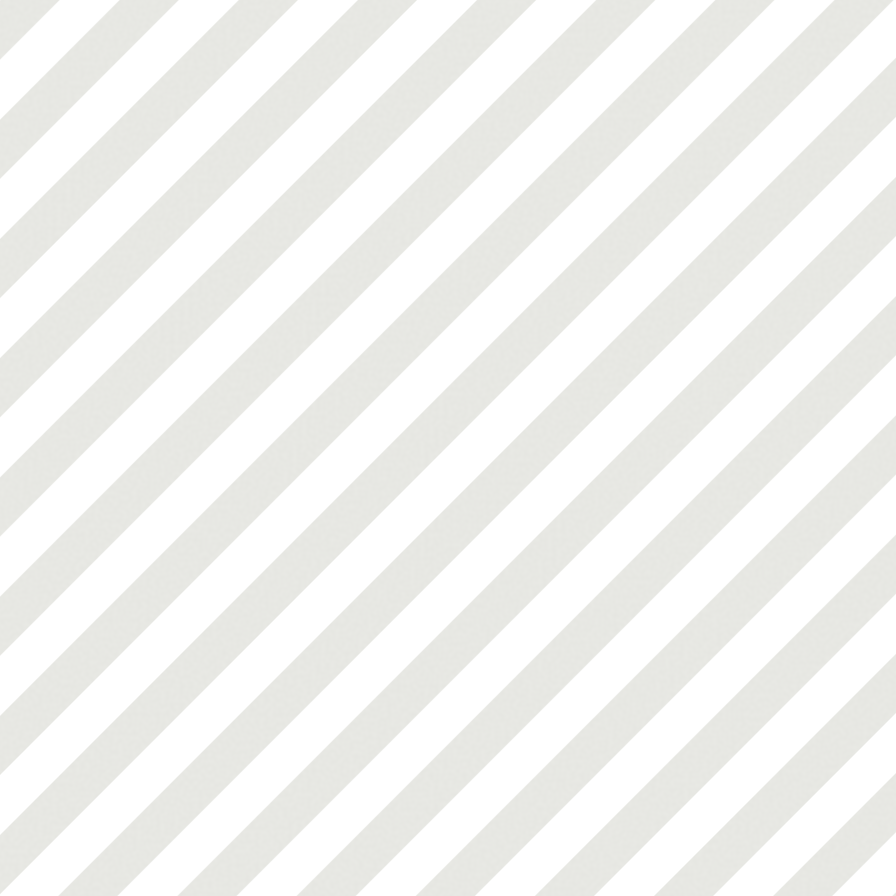
This pattern is drawn by a WebGL 1 fragment shader. Its source:

```glsl
precision highp float;

// Even diagonal stripes, pale warm grey on white, rising to the right.
// A repeating phase along the falling diagonal gives the bands; gradient
// noise adds a barely visible grain to the grey.

uniform vec2 u_resolution;

const vec3 WHITE = vec3(1.0);
const vec3 PALE_GREY = vec3(0.906, 0.908, 0.890);
const vec2 REPEATS = vec2(7.52, 7.515);  // stripes across and down
const float STRIPE_SHARE = 0.496;        // grey part of each repeat
const float STRIPE_START = 0.004;        // phase at the top left corner
const float GRAIN_CELLS = 190.0;
const float GRAIN_STRENGTH = 0.010;

// Pseudo-random unit gradient for a lattice point
vec2 latticeGradient(vec2 cell) {
  float h = fract(sin(dot(cell, vec2(127.1, 311.7))) * 43758.5);
  float angle = 6.28318 * h;
  return vec2(cos(angle), sin(angle));
}

float gradientNoise(vec2 p) {
  vec2 cell = floor(p);
  vec2 f = p - cell;
  vec2 blend = f * f * f * (f * (f * 6.0 - 15.0) + 10.0);
  float a = dot(latticeGradient(cell), f);
  float b = dot(latticeGradient(cell + vec2(1.0, 0.0)), f - vec2(1.0, 0.0));
  float c = dot(latticeGradient(cell + vec2(0.0, 1.0)), f - vec2(0.0, 1.0));
  float d = dot(latticeGradient(cell + vec2(1.0, 1.0)), f - vec2(1.0, 1.0));
  return mix(mix(a, b, blend.x), mix(c, d, blend.x), blend.y);
}

// Coverage of a band that begins at start in every unit of phase
float stripeMask(float phase, float start, float share, float softness) {
  float fromCentre = abs(fract(phase - start - 0.5 * share + 0.5) - 0.5);
  float edge = fromCentre - 0.5 * share;
  return 1.0 - smoothstep(-softness, softness, edge);
}

void main() {
  vec2 uv = gl_FragCoord.xy / u_resolution;
  vec2 fromTopLeft = vec2(uv.x, 1.0 - uv.y);

  // Stripes, softened by about one pixel
  float phase = dot(fromTopLeft, REPEATS);
  float pixelPhase = length(REPEATS / u_resolution);
  float stripe = stripeMask(phase, STRIPE_START, STRIPE_SHARE, 0.8 * pixelPhase);

  // Faint grain in the grey only
  float grain = GRAIN_STRENGTH * gradientNoise(uv * GRAIN_CELLS);
  gl_FragColor = vec4(mix(WHITE, PALE_GREY + grain, stripe), 1.0);
}
```
